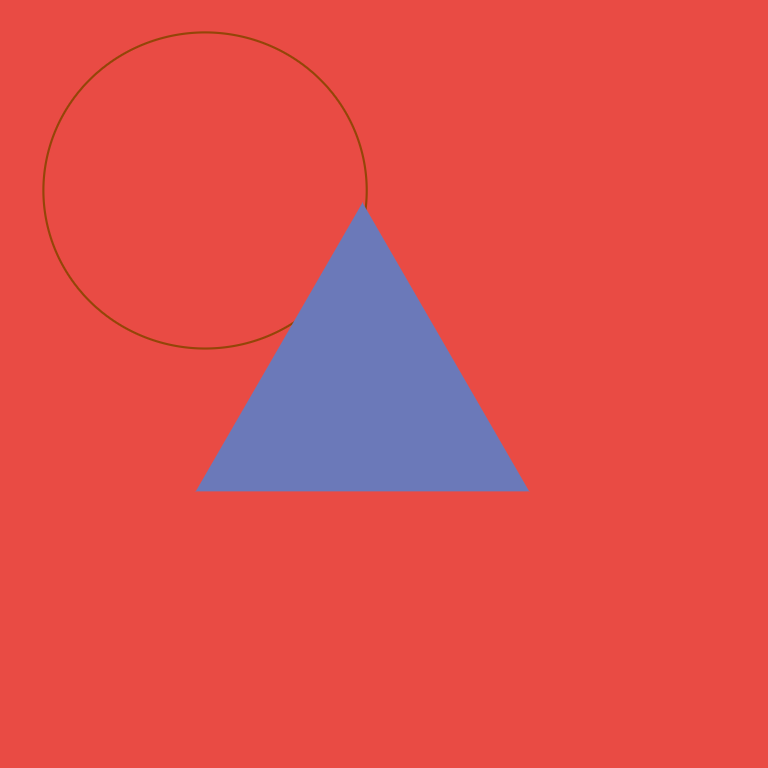
Write a Shadertoy shader that draws this background.

```glsl
// Approximate signed distance to an axis-aligned ellipse
float ellipseDistance(vec2 p, vec2 radii) {
    float k = length(p / radii);
    return k * (k - 1.0) / max(length(p / (radii * radii)), 1e-4);
}

// Signed distance bound of an equilateral triangle hanging below its apex
float triangleDistance(vec2 p, float height) {
    float sides = dot(vec2(abs(p.x), p.y), vec2(0.866, 0.5));
    return max(sides, -p.y - height);
}

// Antialiased coverage of the region where d is negative
float coverage(float d, float pixel) {
    return clamp(0.5 - d / pixel, 0.0, 1.0);
}

void mainImage(out vec4 fragColor, in vec2 fragCoord) {
    vec2 uv = fragCoord / iResolution.xy;
    float pixel = 1.0 / min(iResolution.x, iResolution.y);

    vec3 red = vec3(0.914, 0.294, 0.267);
    vec3 brown = vec3(0.58, 0.27, 0.03);
    vec3 blue = vec3(0.42, 0.475, 0.725);

    // Thin elliptical outline
    float ring = abs(ellipseDistance(uv - vec2(0.267, 0.752), vec2(0.2105, 0.2058))) - 0.0014;
    vec3 color = mix(red, brown, coverage(ring, pixel));

    // Solid triangle over the outline
    float triangle = triangleDistance(uv - vec2(0.472, 0.7362), 0.376);
    color = mix(color, blue, coverage(triangle, pixel));

    fragColor = vec4(color, 1.0);
}
```
